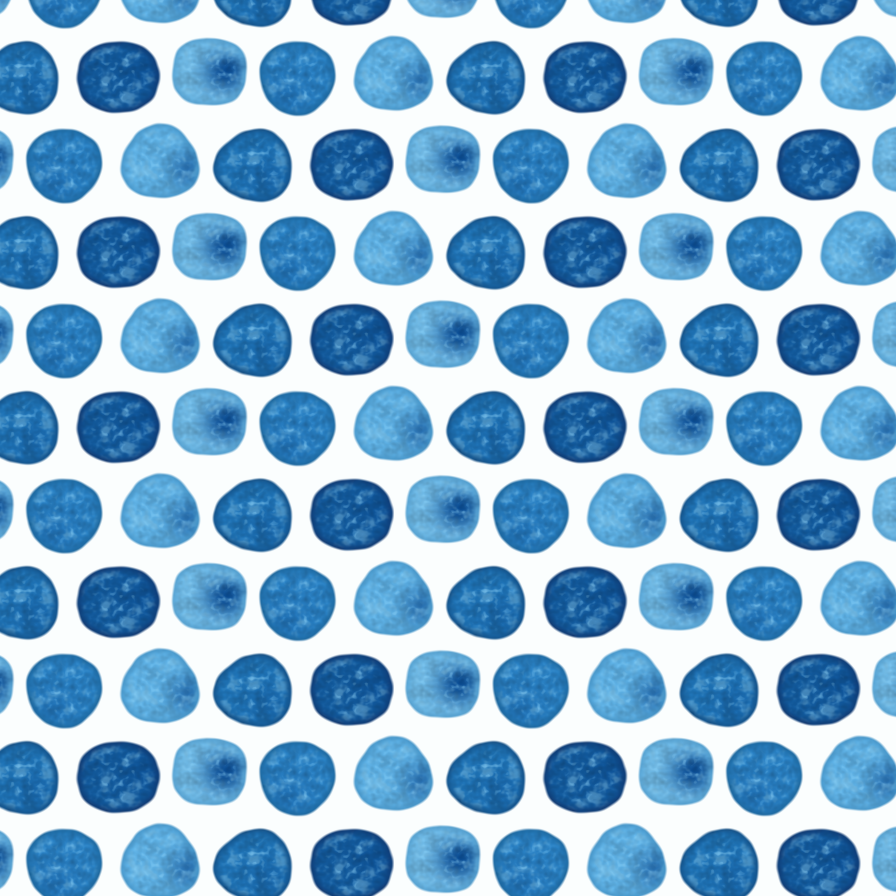
Give the GLSL for this pattern, as a WebGL 2 fragment shader.

```glsl
#version 300 es
precision highp float;

uniform vec2 u_resolution;
out vec4 fragColor;

// Five blob kinds: centre shift (xy) and half size (zw), in column widths
const vec4 BODY[5] = vec4[5](
    vec4(0.0, -0.015, 0.42, 0.385), vec4(0.04, 0.0, 0.45, 0.388),
    vec4(0.02, 0.055, 0.412, 0.372), vec4(-0.04, -0.005, 0.405, 0.398),
    vec4(-0.01, 0.02, 0.415, 0.4));
// Outline lobes: count, depth, angle of the first lobe
const vec3 LOBES[5] = vec3[5](
    vec3(3.0, 0.045, 1.2), vec3(4.0, 0.02, 0.78), vec3(4.0, 0.04, 0.74),
    vec3(3.0, 0.03, 0.5), vec3(3.0, 0.05, 1.57));
const vec3 WASH[5] = vec3[5](
    vec3(0.12, 0.45, 0.71), vec3(0.07, 0.35, 0.61), vec3(0.43, 0.72, 0.89),
    vec3(0.16, 0.50, 0.76), vec3(0.36, 0.68, 0.88));
const vec3 RIM[5] = vec3[5](
    vec3(0.06, 0.29, 0.50), vec3(0.05, 0.20, 0.42), vec3(0.32, 0.62, 0.81),
    vec3(0.10, 0.39, 0.60), vec3(0.27, 0.58, 0.78));
// Pooled ink: position (xy), spread, strength
const vec4 POOL[5] = vec4[5](
    vec4(0.4, -0.4, 0.4, 0.3), vec4(0.7, 0.1, 0.4, 0.4),
    vec4(0.42, -0.02, 0.3, 1.0), vec4(-0.3, -0.5, 0.4, 0.25),
    vec4(0.75, -0.2, 0.25, 0.65));

vec2 randomGradient(vec2 cell) {
    float angle = 6.2832 * fract(sin(dot(cell, vec2(127.1, 311.7))) * 43758.5);
    return vec2(cos(angle), sin(angle));
}

float gradientNoise(vec2 p) {
    vec2 i = floor(p), f = fract(p);
    vec2 s = f * f * f * (f * (f * 6.0 - 15.0) + 10.0);
    float a = dot(randomGradient(i), f);
    float b = dot(randomGradient(i + vec2(1, 0)), f - vec2(1, 0));
    float c = dot(randomGradient(i + vec2(0, 1)), f - vec2(0, 1));
    float d = dot(randomGradient(i + vec2(1, 1)), f - vec2(1, 1));
    return mix(mix(a, b, s.x), mix(c, d, s.x), s.y);
}

float fbm(vec2 p) {
    float sum = 0.0, amplitude = 1.0;
    for (int i = 0; i < 3; i++) {
        sum += amplitude * gradientNoise(p);
        p = p * 2.03 + 5.7;
        amplitude *= 0.6;
    }
    return sum;
}

// Watercolour pigment; q spans -1..1 over the blob, inside is depth from its edge
vec3 pigment(int kind, vec2 q, float inside) {
    vec2 seed = vec2(float(kind) * 19.0 + 3.0, 7.0);
    float cloud = fbm(q * 2.2 + seed);
    float grain = gradientNoise(q * 7.0 + seed);
    vec4 pool = POOL[kind];
    vec2 away = q - pool.xy + 0.15 * cloud;
    vec3 colour = mix(WASH[kind], vec3(0.04, 0.30, 0.58),
                      pool.w * exp(-dot(away, away) / pool.z));

    // Pale blooms and fine flecks, strongest near the middle
    float middle = smoothstep(0.05, 0.6, inside);
    float bloom = 0.4 * smoothstep(-0.05, 0.6, cloud)
                + 0.28 * smoothstep(0.1, 0.5, grain) * middle;
    colour = mix(colour, vec3(0.55, 0.79, 0.91), bloom);
    colour *= 1.0 + 0.2 * min(cloud, 0.0) + 0.1 * grain;

    // Pigment gathered along the drying edge
    float edge = exp(-inside * inside / 0.018) * (0.75 + 0.5 * cloud);
    return mix(colour, RIM[kind], clamp(edge, 0.0, 1.0));
}

void main() {
    vec2 uv = gl_FragCoord.xy / u_resolution;

    // Alternate rows slide by half of the five-blob cycle
    float down = (1.0 - uv.y) * 10.24 - 0.88;
    float row = floor(down + 0.5);
    float across = uv.x * 9.6 - 0.225 - 2.5 * mod(row, 2.0);
    float column = floor(across + 0.5);
    int kind = int(mod(column + 50.5, 5.0));
    vec2 local = vec2(across - column, (row - down) * 0.9375);

    // Lobed outline with a slight hand wobble
    vec4 body = BODY[kind];
    vec3 lobes = LOBES[kind];
    vec2 q = (local - body.xy) / body.zw;
    float angle = atan(q.y, q.x);
    float radius = 1.0 + lobes.y * cos(lobes.x * (angle - lobes.z))
                 + 0.03 * gradientNoise(q * 2.5 + float(kind) * 11.0);
    float inside = radius - length(q);

    float soft = max(0.045, 24.0 / u_resolution.y);
    float cover = smoothstep(-soft, soft, inside);
    vec3 paper = vec3(0.985, 0.996, 0.996);
    fragColor = vec4(mix(paper, pigment(kind, q, max(inside, 0.0)), cover), 1.0);
}
```
